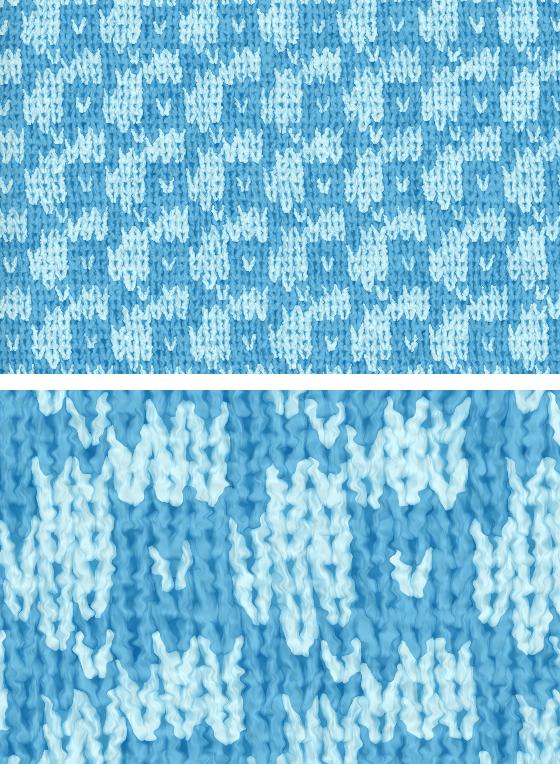
Top, the full canvas; bottom, a detail of the centre.
Write a WebGL 1 fragment shader that draws this texture.

```glsl
precision highp float;
// Fuzzy two-tone blue knit: ringed blue motifs, 6 stitches wide and 8 rows tall.

uniform vec2 u_resolution;

float hash(vec2 p) {
  return fract(sin(dot(p, vec2(127.1, 311.7))) * 43758.5453);
}

float noise(vec2 p) {
  vec2 i = floor(p), f = fract(p);
  f = f * f * (3.0 - 2.0 * f);
  return mix(mix(hash(i), hash(i + vec2(1.0, 0.0)), f.x),
             mix(hash(i + vec2(0.0, 1.0)), hash(i + 1.0), f.x), f.y);
}

// Knitting chart: 1 for pale yarn, 0 for blue yarn.
float paleYarn(vec2 cell) {
  float col = mod(cell.x + 2.0, 6.0) - 2.0;
  float row = mod(cell.y - 15.0, 8.0) - 4.0;
  float side = abs(col);
  bool eye = side < 0.5 && abs(row) < 0.5;
  bool bell = (side > 1.5 && row > -1.5 && row < 1.5)
           || (col > 2.5 && row > -2.5)
           || (col < -1.5 && row > 1.5);
  bool patch = (side < 1.5 && (row > 2.5 || row < -3.5))
            || (abs(col - 0.5) < 0.8 && row < -2.5);
  bool tail = col < -1.5 && row > -3.5 && row < -2.5;
  return (eye || bell || patch || tail) ? 1.0 : 0.0;
}

void main() {
  vec2 uv = gl_FragCoord.xy / u_resolution;

  // Stitch coordinates, with a slight lean and hand-made unevenness
  vec2 st = uv * vec2(42.2, 37.8) + vec2(-0.5, 0.17);
  st.x += 0.027 * st.y;
  st.y -= 0.6 * (uv.x - 0.5) * (uv.y - 0.2);
  st += 0.35 * (vec2(noise(st * 0.3), noise(st * 0.3 + 40.0)) - 0.5);
  st += 0.18 * (vec2(noise(st * 4.0), noise(st * 4.0 + 70.0)) - 0.5);
  vec2 home = floor(st);

  // Shadowed gaps behind the yarn
  float gapTone = mix(paleYarn(home), noise(st * 1.7), 0.5);
  vec3 color = mix(vec3(0.09, 0.43, 0.65), vec3(0.30, 0.65, 0.81), gapTone);
  float top = 0.0;

  // Each stitch is a V of two leaning legs; the highest yarn shows
  for (int j = -1; j <= 1; j++) {
    for (int i = -1; i <= 1; i++) {
      vec2 cell = home + vec2(float(i), float(j));
      float pale = paleYarn(cell);
      float tone = hash(cell + 5.3);
      for (int k = 0; k < 2; k++) {
        float lean = float(k) * 2.0 - 1.0;
        vec2 seed = cell + lean * 17.0;
        vec2 jitter = vec2(hash(seed), hash(seed + 9.1)) - 0.5;
        vec2 p = (st - cell - vec2(0.5, 0.0)) * vec2(1.34, 1.0);
        vec2 foot = vec2(lean * 0.21, -0.22) + 0.16 * jitter;
        vec2 leg = vec2(lean * 0.50, 0.94) + 0.18 * jitter.yx - foot;
        float along = clamp(dot(p - foot, leg) / dot(leg, leg), 0.0, 1.0);
        vec2 off = p - foot - leg * along;
        float across = off.x * lean / 0.25;
        float radius = 0.245 + 0.06 * (tone - 0.5);
        float height = 1.0 - dot(off, off) / (radius * radius)
                     + 0.25 * (1.0 - along);

        // Twisted fibres, lit along the crown of the strand
        float fibre = noise(vec2(along * 7.0 + across * 2.5, across * 3.0) + seed * 3.7);
        float light = clamp(0.06 + 0.80 * height + 0.65 * (fibre - 0.5)
                          + 0.3 * (tone - 0.5), 0.0, 1.0);
        vec3 blue = mix(vec3(0.17, 0.51, 0.71), vec3(0.42, 0.73, 0.87), light);
        vec3 cream = mix(vec3(0.40, 0.71, 0.84), vec3(0.80, 0.94, 0.96), light);
        float cover = smoothstep(-0.14, 0.14, height - top);
        color = mix(color, mix(blue, cream, pale), cover);
        top = max(top, height);
      }
    }
  }

  // Loose fuzz and a slightly shaded left edge
  color += 0.10 * (noise(st * vec2(7.0, 5.0) + 31.0) - 0.5);
  color *= 0.95 + 0.05 * smoothstep(0.0, 0.06, uv.x);
  gl_FragColor = vec4(clamp(color, 0.0, 1.0), 1.0);
}
```
